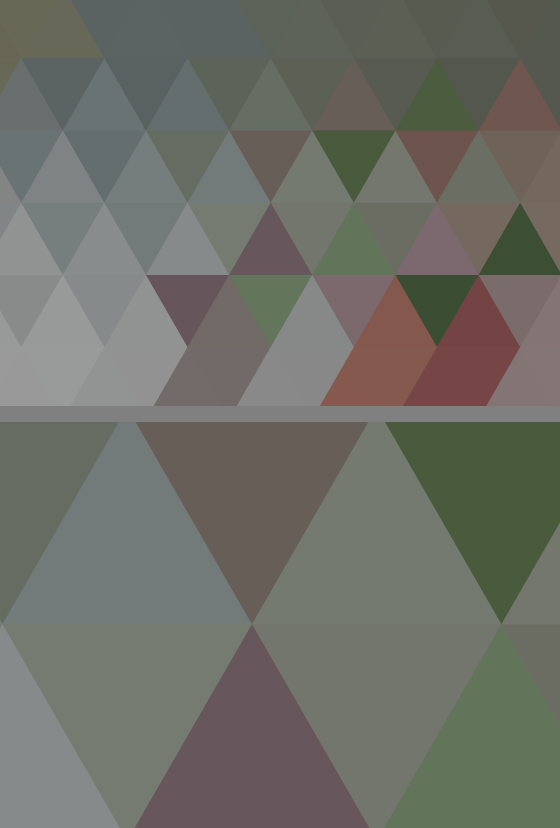
Top: the whole. Bottom: its middle third, enlarged.
Give the GLSL for this background, as a Shadertoy shader.

```glsl
// Muted mosaic of equilateral triangles, pale at lower left and dark at upper right.
// Each upward triangle has a tint from gradients, alternating accents and a hash;
// downward triangles borrow the tint of a neighbour in the row above.
#define SIDE 0.1485         // triangle side, in canvas widths
#define ROW_HEIGHT 0.1289   // row height, in canvas widths
#define GRID_SHIFT vec2(0.0378, -0.0247)
#define LAST_ROW 5.0
#define JITTER 0.025        // brightness variation between cells
#define FACET 0.008         // variation between triangles sharing a tint
#define SAMPLES 4           // antialiasing samples per axis

const float PI = 3.14159265;
const vec3 PLUM  = vec3( 0.04, -0.03, -0.01);
const vec3 GREEN = vec3(-0.06,  0.01, -0.09);
const vec3 ROSE  = vec3( 0.05, -0.01, -0.01);
const vec3 TEAL  = vec3(-0.03,  0.01,  0.01);
const vec3 MOSS  = vec3( 0.00,  0.01, -0.03);
const vec3 OLIVE = vec3( 0.02,  0.01, -0.06);
const vec3 EMBER = vec3(-0.03, -0.21, -0.23);
const vec3 UMBER = vec3(-0.11, -0.14, -0.15);

float hash(vec2 p) {
    vec3 q = fract(vec3(p.xyx) * 0.1031);
    q += dot(q, q.yzx + 33.33);
    return fract((q.x + q.y) * q.z);
}

// Tint of the upward triangle at column k, row r (counted from the top).
vec3 cellColor(float k, float r) {
    float pale = mix(0.38, 0.605, smoothstep(-0.5, 4.0, r));
    float dark = 0.34 + 0.033 * r;
    vec3 col = vec3(mix(pale, dark, clamp(k / 6.5, 0.0, 1.0)));

    // Cool area at left, moss over the upper right, olive corner
    vec2 away = vec2(k - 1.5, r - 1.0);
    col += TEAL * exp(-0.3 * dot(away, away));
    col += MOSS * step(2.5, k) * step(r, 2.5);
    col += OLIVE * step(k, 0.5) * step(r, 0.5);

    // Plum and green alternate along the odd rows
    float weave = cos(PI * (k + 0.5 * r - 0.5));
    weave *= step(4.0 - 0.5 * r, k - 0.01) * step(k, 6.5);
    float depth = 0.5 + 0.5 * cos(2.0 * PI / 3.0 * (k + 0.5 * (3.0 - r)));
    float plum = max(weave, 0.0), green = max(-weave, 0.0);
    col += (PLUM * plum + GREEN * green) * mix(0.6, 1.0, r / 3.0);
    col -= 0.15 * depth * abs(weave) * r / 3.0;
    col += ROSE * step(5.5, k) * step(0.5, r) * (1.0 - green);

    // Warm cells in the lowest row
    float low = step(3.5, r);
    col += low * step(abs(k - 4.5), 0.6) * (EMBER + vec3(0.04, 0.06, 0.01) * (4.5 - k));
    col += low * step(abs(k - 2.0), 0.5) * UMBER;

    return col + JITTER * (hash(vec2(k, r) + 7.0) - 0.5);
}

vec3 mosaic(vec2 p) {
    vec2 g = (p - GRID_SHIFT) / vec2(SIDE, ROW_HEIGHT);
    float row = floor(g.y), drop = fract(g.y);
    float offset = 0.5 * (1.0 - mod(row, 2.0));

    // Nearest apex, then upward or downward triangle
    float a = g.x - offset;
    float center = floor(a + 0.5);
    bool up = abs(a - center) < 0.5 * drop;
    if (!up) center += a < center ? -0.5 : 0.5;
    center += offset;

    // Cell that lends its tint; the outer rows pair sideways into rhombs
    float source = row, x = center;
    if (row >= LAST_ROW) {
        source = LAST_ROW - 1.0;
        x += up ? 0.5 : 0.0;
    } else if (!up) {
        source = max(row - 1.0, 0.0);
        x += row < 0.5 ? 0.5 : 1.0;
    }
    float k = floor(x - 0.5 * (1.0 - mod(source, 2.0)) + 0.5);
    float facet = hash(vec2(center * 2.0, row) + 31.0) - 0.5;
    return cellColor(k, source) + FACET * facet;
}

void mainImage(out vec4 fragColor, in vec2 fragCoord) {
    vec3 sum = vec3(0.0);
    for (int j = 0; j < SAMPLES; j++)
    for (int i = 0; i < SAMPLES; i++) {
        vec2 jitter = (vec2(i, j) + 0.5) / float(SAMPLES) - 0.5;
        vec2 q = fragCoord + jitter;
        sum += mosaic(vec2(q.x, iResolution.y - q.y) / iResolution.x);
    }
    fragColor = vec4(sum / float(SAMPLES * SAMPLES), 1.0);
}
```
